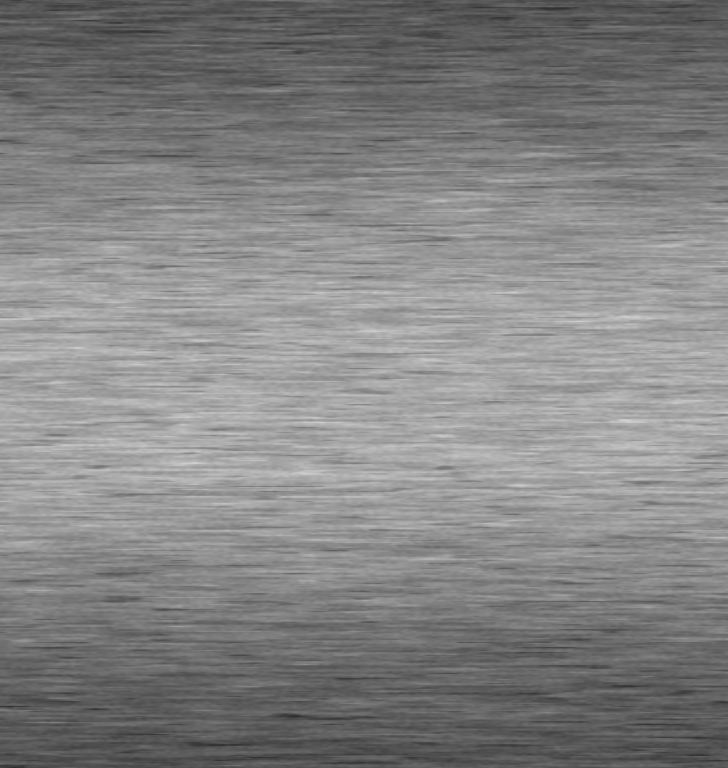
A Shadertoy shader for this texture:

```glsl
float hash(ivec2 cell, int seed) {
    uvec2 q = uvec2(cell) * uvec2(1597u, 3812u) + uint(seed) * 7919u;
    uint n = (q.x ^ (q.y * 2671u)) * 46337u;
    n = (n ^ (n >> 15)) * 73244475u;
    n = (n ^ (n >> 16)) * 73244475u;
    n ^= n >> 16;
    return float(n & 65535u) / 65535.0;
}

// Smooth noise along one row, shifted at random so rows do not line up
float rowNoise(float x, int row, int seed) {
    x += 40.0 + 20.0 * hash(ivec2(row, 77), seed);
    int cell = int(floor(x));
    float a = hash(ivec2(cell, row), seed);
    float b = hash(ivec2(cell + 1, row), seed);
    return mix(a, b, smoothstep(0.0, 1.0, fract(x)));
}

// Horizontal fibres: length is a share of the height, rows is a count
float fibres(vec2 p, float len, float rows, int seed) {
    float y = p.y * rows + 8.0;
    int row = int(floor(y));
    float x = p.x / len;
    return mix(rowNoise(x, row, seed), rowNoise(x, row + 1, seed),
               smoothstep(0.0, 1.0, fract(y)));
}

void mainImage(out vec4 fragColor, in vec2 fragCoord) {
    vec2 p = fragCoord / iResolution.y;

    // Wide soft reflection across the middle, with a slightly uneven edge
    float y = p.y + 0.025 * (fibres(p, 0.35, 28.0, 1) - 0.5);
    float glow = smoothstep(0.0, 0.43, y) * (1.0 - smoothstep(0.55, 1.03, y));
    float metal = 0.335 + 0.315 * glow;

    // Brushed grain, from long strands to fine speckle
    float grain = 0.13 * (fibres(p, 0.045, 340.0, 2) - 0.5)
                + 0.09 * (fibres(p, 0.13, 250.0, 3) - 0.5)
                + 0.06 * (fibres(p, 0.007, 400.0, 4) - 0.5)
                + 0.04 * (fibres(p, 0.25, 70.0, 5) - 0.5);

    // Sparse dark and bright scratches
    float dark = smoothstep(0.74, 1.0, fibres(p, 0.05, 300.0, 6));
    float bright = smoothstep(0.76, 1.0, fibres(p, 0.06, 320.0, 7));
    grain += 0.09 * bright - 0.12 * dark;

    metal += grain * mix(0.85, 1.0, glow);
    fragColor = vec4(vec3(clamp(metal, 0.0, 1.0)), 1.0);
}
```
